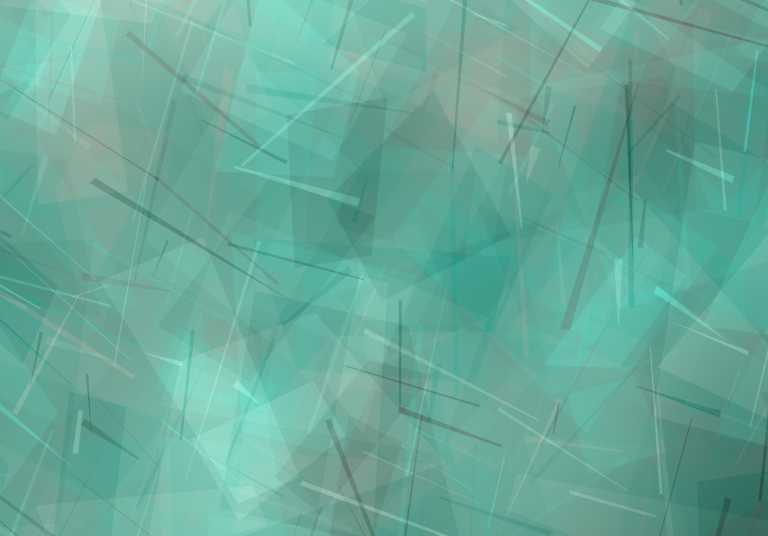
This background is drawn by a Shadertoy shader. Its source:

```glsl
#define MEAN_COLOR vec3(0.392, 0.642, 0.580)
#define LIGHT_AXIS vec3(0.85, 1.0, 0.95)
#define WARM_AXIS vec3(1.0, -0.40, -0.32)
#define PANE_COUNT 160
#define SLIVER_COUNT 270
#define PANE_LIGHT 0.050
#define PANE_WARMTH 0.030
#define SLIVER_LIGHT 0.115
#define SLIVER_WARMTH 0.050
#define DRIFT 0.075

vec4 hash41(float n) {
    vec4 p = fract(n * vec4(0.1031, 0.1030, 0.0973, 0.1099));
    p += dot(p, p.wzxy + 33.33);
    return fract((p.xxyz + p.yzzw) * p.zywx);
}

vec2 gradientAt(vec2 cell) {
    float a = 6.2832 * hash41(cell.x + 57.0 * cell.y + 400.0).x;
    return vec2(cos(a), sin(a));
}

float gradientNoise(vec2 p) {
    vec2 i = floor(p), f = p - i;
    vec2 u = f * f * f * (f * (f * 6.0 - 15.0) + 10.0);
    vec2 e = vec2(1.0, 0.0);
    float low = mix(dot(gradientAt(i), f), dot(gradientAt(i + e), f - e), u.x);
    float high = mix(dot(gradientAt(i + e.yx), f - e.yx),
                     dot(gradientAt(i + e.xx), f - e.xx), u.x);
    return mix(low, high, u.y);
}

// Mostly two leaning directions, the rest at any angle
float strokeAngle(float pick, float jitter) {
    float spread = jitter - 0.5;
    if (pick < 0.38) return -0.50 + 0.5 * spread;
    if (pick < 0.74) return 1.36 + 0.6 * spread;
    return 3.1416 * jitter;
}

// Sheared trapezoid; a taper of one closes it to a triangle
float trapezoid(vec2 q, vec2 halfSize, float taper, float shear) {
    float halfWidth = halfSize.y * (1.0 + taper * q.x / halfSize.x);
    return max(abs(q.x + shear * q.y) - halfSize.x, abs(q.y) - halfWidth);
}

float shapeCoverage(vec2 p, float id, vec2 minSize, vec2 maxSize,
                    float taperRange, float aspect, float pixel) {
    vec4 place = hash41(id);
    vec4 form = hash41(id + 0.37);
    vec2 q = p - (place.xy * 1.2 - 0.1) * vec2(aspect, 1.0);
    float angle = strokeAngle(place.z, place.w);
    float c = cos(angle), s = sin(angle);
    q = vec2(c * q.x + s * q.y, c * q.y - s * q.x);
    vec2 halfSize = mix(minSize, maxSize, form.xy * form.xy * 0.5 + form.xy * 0.5);
    float d = trapezoid(q, halfSize, taperRange * (2.0 * form.z - 1.0), 0.6 * (form.w - 0.5));
    return smoothstep(pixel, -pixel, d);
}

// Signed light and warmth offset, with faint values most common
vec3 shapeTint(float id, float light, float warmth) {
    vec2 r = 2.0 * hash41(id + 0.71).xy - 1.0;
    return LIGHT_AXIS * light * r.x * (0.3 + 0.7 * abs(r.x)) + WARM_AXIS * warmth * r.y;
}

// Broad light: bright upper left, dark lower right, soft drift between
vec3 backdrop(vec2 p, float aspect) {
    float x = p.x / aspect;
    float glow = smoothstep(0.68, 1.0, p.y) * (1.0 - smoothstep(0.5, 1.0, x));
    float patchGlow = exp(-14.0 * dot(p - vec2(0.37, 0.22), p - vec2(0.37, 0.22)));
    float corner = 1.0 - smoothstep(0.0, 0.62, length(p - vec2(aspect, 0.0)));
    float edge = smoothstep(0.82, 1.0, x);
    float light = 0.105 * glow + 0.06 * patchGlow - 0.17 * corner - 0.035 * edge;
    light += DRIFT * gradientNoise(p * 3.1 + 2.0);
    float warmth = DRIFT * gradientNoise(p * 2.6 + 9.0);
    return MEAN_COLOR + LIGHT_AXIS * light + WARM_AXIS * warmth;
}

void mainImage(out vec4 fragColor, in vec2 fragCoord) {
    vec2 p = fragCoord / iResolution.y;
    float aspect = iResolution.x / iResolution.y;
    float pixel = 0.75 / iResolution.y;
    vec3 color = backdrop(p, aspect);

    // Overlapping translucent panes
    for (int i = 0; i < PANE_COUNT; i++) {
        float id = float(i) + 11.0;
        float cover = shapeCoverage(p, id, vec2(0.05, 0.04), vec2(0.28, 0.22), 0.45, aspect, pixel);
        if (cover > 0.0) color += cover * shapeTint(id, PANE_LIGHT, PANE_WARMTH);
    }

    // Fine tapering creases
    for (int i = 0; i < SLIVER_COUNT; i++) {
        float id = float(i) + 503.0;
        float cover = shapeCoverage(p, id, vec2(0.03, 0.0010), vec2(0.24, 0.0050), 1.0, aspect, pixel);
        if (cover > 0.0) color += cover * shapeTint(id, SLIVER_LIGHT, SLIVER_WARMTH);
    }

    fragColor = vec4(clamp(color, 0.0, 1.0), 1.0);
}
```
